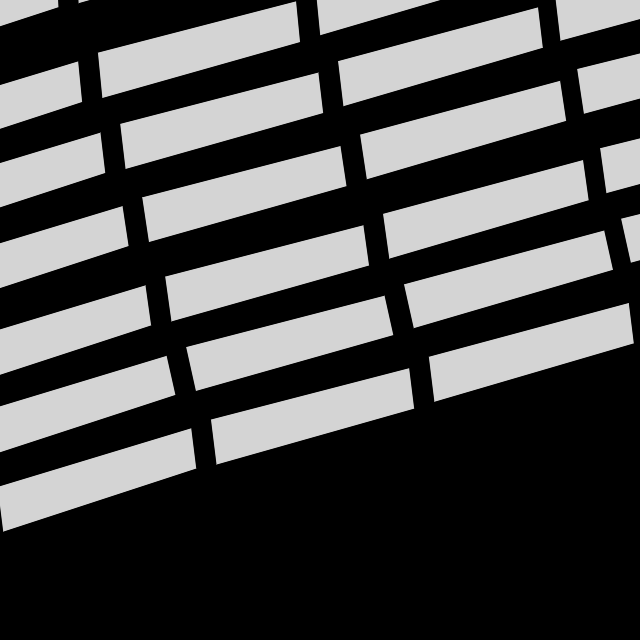
A Shadertoy shader for this pattern:

```glsl
const vec3 BACKDROP = vec3(0.0);
const vec3 TILE_GREY = vec3(0.83);

const int COLUMNS = 4;
const int ROWS = 7;
const vec2 ROW_STEP = vec2(-0.0355, 0.1146);
const float HALF_HEIGHT = 0.0345;
const float TAPER = 0.012;

// Each column: centre of its lowest tile, slope, half width
const vec4 COLUMN[COLUMNS] = vec4[](
    vec4(0.1517, 0.2518, 0.315, 0.151),
    vec4(0.4886, 0.3512, 0.271, 0.1546),
    vec4(0.8304, 0.4512, 0.281, 0.156),
    vec4(1.1686, 0.5501, 0.260, 0.155));

// Each row: vertical offset, lean of the short edges
const vec2 ROW[ROWS] = vec2[](
    vec2(0.0, 0.12),
    vec2(-0.0005, 0.21),
    vec2(-0.0057, 0.135),
    vec2(0.0036, 0.145),
    vec2(0.0035, 0.115),
    vec2(0.0, 0.095),
    vec2(0.034, 0.05));

// Approximate signed distance to a sheared, slightly tapered tile
float tileDistance(vec2 p, float slope, float lean, float halfWidth) {
    float across = p.y - slope * p.x;
    float along = p.x + lean * across;
    float halfHeight = HALF_HEIGHT - TAPER * along;
    return max(abs(along) - halfWidth, abs(across) - halfHeight);
}

void mainImage(out vec4 fragColor, in vec2 fragCoord) {
    vec2 uv = fragCoord / iResolution.xy;
    float pixel = 1.0 / min(iResolution.x, iResolution.y);

    // Union of all tiles in the slanted grid
    float dist = 1.0;
    for (int c = 0; c < COLUMNS; c++) {
        for (int r = 0; r < ROWS; r++) {
            vec2 centre = COLUMN[c].xy + float(r) * ROW_STEP + vec2(0.0, ROW[r].x);
            dist = min(dist, tileDistance(uv - centre, COLUMN[c].z, ROW[r].y, COLUMN[c].w));
        }
    }

    // Smooth edges over about one pixel
    float cover = 1.0 - smoothstep(-0.6 * pixel, 0.6 * pixel, dist);
    fragColor = vec4(mix(BACKDROP, TILE_GREY, cover), 1.0);
}
```
